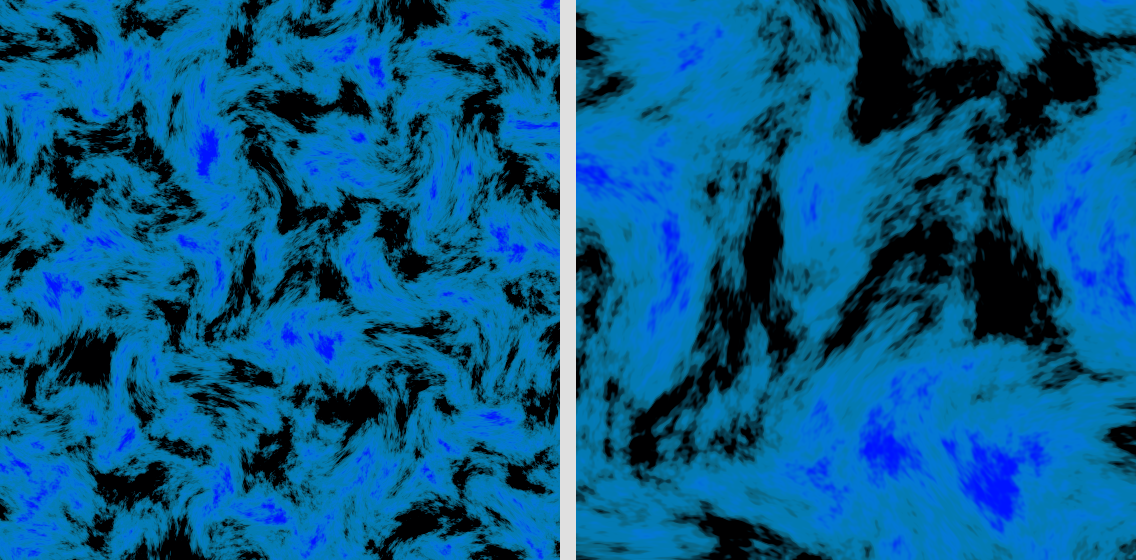
Left, the full canvas; right, a detail of the centre.
Give the GLSL for this texture, as a three.js fragment shader.

```glsl
#define BASE_FREQ 9.5
#define OCTAVES 6
#define GAIN 0.7
#define WARP_LAYERS 3
#define WARP_FREQ 17.0
#define WARP_SHEAR 0.4
#define BLACK vec3(0.0, 0.0, 0.005)
#define DARK_TEAL vec3(0.02, 0.22, 0.29)
#define TEAL vec3(0.03, 0.40, 0.53)
#define AZURE vec3(0.01, 0.48, 0.70)
#define SKY vec3(0.01, 0.47, 0.83)
#define DEEP_BLUE vec3(0.0, 0.08, 1.0)

varying vec2 vUv;

// Standard deviation of one octave of gradientNoise
const float NOISE_DEVIATION = 0.215;

mat2 rotation(float angle) {
  float c = cos(angle), s = sin(angle);
  return mat2(c, s, -s, c);
}

float hash(vec2 cell) {
  vec3 q = fract(cell.xyx * 0.1031);
  q += dot(q, q.yzx + 33.33);
  return fract((q.x + q.y) * q.z);
}

// Slope contribution of one lattice corner with a random unit gradient
float corner(vec2 cell, vec2 offset) {
  float angle = 6.28319 * hash(cell);
  return dot(vec2(cos(angle), sin(angle)), offset);
}

float gradientNoise(vec2 p) {
  vec2 cell = floor(p), f = p - cell;
  vec2 fade = f * f * f * (f * (f * 6.0 - 15.0) + 10.0);
  vec2 e = vec2(1.0, 0.0);
  float low = mix(corner(cell, f), corner(cell + e, f - e), fade.x);
  float high = mix(corner(cell + e.yx, f - e.yx), corner(cell + 1.0, f - 1.0), fade.x);
  return mix(low, high, fade.y);
}

// Layered sine shears: stretch the grain into short curved streaks
vec2 streakWarp(vec2 p) {
  float freq = WARP_FREQ;
  for (int i = 0; i < WARP_LAYERS; i++) {
    p = rotation(1.1) * p;
    p += WARP_SHEAR / freq * sin(freq * p.yx + vec2(1.3, 4.1) * float(i + 1));
    freq *= 1.7;
  }
  return p;
}

// Fractal noise scaled to unit variance
float grain(vec2 p) {
  mat2 turn = rotation(0.65);
  float sum = 0.0, power = 0.0, amplitude = 1.0;
  p *= BASE_FREQ;
  for (int i = 0; i < OCTAVES; i++) {
    sum += amplitude * gradientNoise(p + 60.0);
    power += amplitude * amplitude;
    amplitude *= GAIN;
    p = turn * p * 2.0 + 17.3;
  }
  return sum / (NOISE_DEVIATION * sqrt(power));
}

// Colour stops placed at deviations from the mean
vec3 palette(float level) {
  vec3 colour = mix(BLACK, DARK_TEAL, smoothstep(-1.27, -0.83, level));
  colour = mix(colour, TEAL, smoothstep(-0.83, -0.42, level));
  colour = mix(colour, AZURE, smoothstep(-0.42, 0.25, level));
  colour = mix(colour, SKY, smoothstep(0.4, 1.3, level));
  return mix(colour, DEEP_BLUE, smoothstep(1.3, 3.1, level));
}

void main() {
  float level = grain(streakWarp(vUv));
  gl_FragColor = vec4(palette(level), 1.0);
}
```
